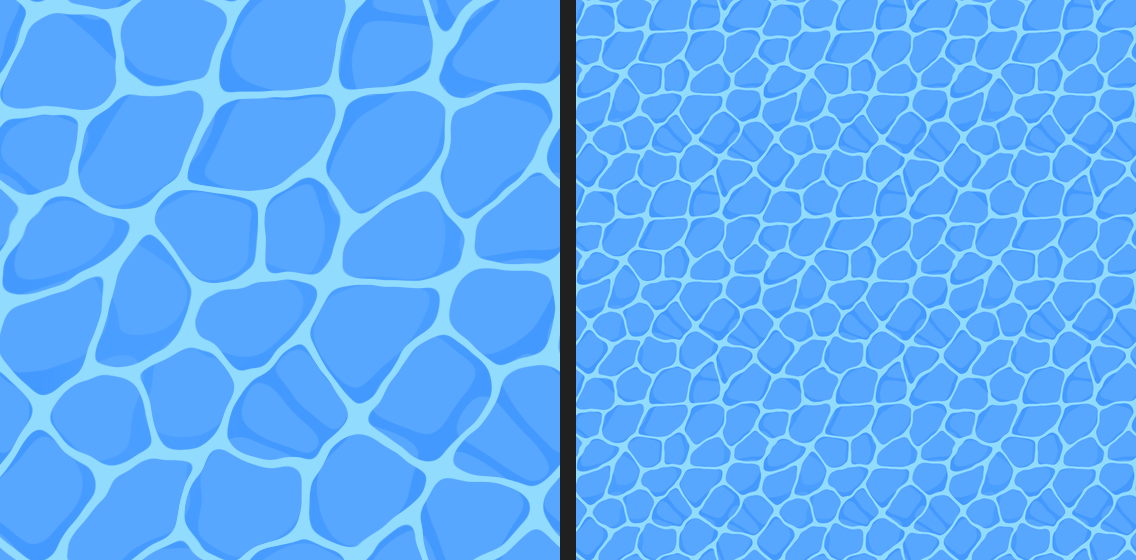
Left: one tile. Right: repeated 3 by 3.
Give the GLSL for this texture, as a Shadertoy shader.

```glsl
const vec2 GRID = vec2(5.0, 6.0);               // cells per tile
const float SCALE = 5.5;                        // mean cells per canvas side
const mat2 METRIC = mat2(1.0, -0.15, -0.15, 1.0); // stretches cells up to the right

vec2 hash2(vec2 p) {
    vec3 q = fract(p.xyx * vec3(0.1031, 0.1030, 0.0973));
    q += dot(q, q.yzx + 33.33);
    return fract((q.xx + q.yz) * q.zy);
}

vec2 wrapCell(vec2 cell, vec2 period) {
    return floor(mod(cell + 0.5, period));
}

// Wrapping value noise with two channels, centred on zero
vec2 noise2(vec2 uv, float period, float seed) {
    vec2 p = uv * period, i = floor(p), f = p - i;
    f = f * f * f * (f * (f * 6.0 - 15.0) + 10.0);
    vec2 n = vec2(period);
    vec2 a = hash2(wrapCell(i, n) + seed);
    vec2 b = hash2(wrapCell(i + vec2(1, 0), n) + seed);
    vec2 c = hash2(wrapCell(i + vec2(0, 1), n) + seed);
    vec2 d = hash2(wrapCell(i + vec2(1, 1), n) + seed);
    return mix(mix(a, b, f.x), mix(c, d, f.x), f.y) - 0.5;
}

// Vector from p to the seed of a cell, rows staggered like bricks
vec2 toSeed(vec2 cell, vec2 p) {
    vec2 jitter = 0.5 + 0.62 * (hash2(wrapCell(cell, GRID) + 17.0) - 0.5);
    jitter.x += 0.5 * mod(cell.y, 2.0) - 0.25;
    return METRIC * ((cell + jitter - p) * SCALE / GRID);
}

// Distance to the cell borders with rounded corners; some cells are split in two
float web(vec2 uv, float rounding, float splitShare) {
    vec2 p = uv * GRID, base = floor(p), home = base, nearest = vec2(9.0);
    for (int y = -2; y <= 2; y++)
    for (int x = -2; x <= 2; x++) {
        vec2 cell = base + vec2(x, y), r = toSeed(cell, p);
        if (dot(r, r) < dot(nearest, nearest)) {
            nearest = r;
            home = cell;
        }
    }
    float sum = 0.0;
    for (int y = -2; y <= 2; y++)
    for (int x = -2; x <= 2; x++) {
        if (x == 0 && y == 0) continue;
        vec2 r = toSeed(home + vec2(x, y), p);
        vec2 normal = normalize(r - nearest);
        float d = dot(0.5 * (r + nearest), normal) / length(METRIC * normal);
        sum += exp(-d / rounding);
    }
    vec2 pick = hash2(wrapCell(home, GRID) + 61.0);
    if (pick.x < splitShare) {
        float angle = 1.6 * (pick.y - 0.5);
        sum += exp(-abs(dot(nearest, vec2(sin(angle), cos(angle)))) / rounding);
    }
    return -rounding * log(sum);
}

void mainImage(out vec4 fragColor, in vec2 fragCoord) {
    vec2 uv = fragCoord / iResolution.xy;
    float blur = 0.75 * SCALE / iResolution.y;

    // Bright net of light on the surface
    vec2 wobble = 0.024 * noise2(uv, 11.0, 3.0) + 0.010 * noise2(uv, 23.0, 40.0);
    float width = 0.036 + 0.014 * noise2(uv, 9.0, 71.0).x;
    float light = 1.0 - smoothstep(-blur, blur, web(uv + wobble, 0.06, 0.0) - width);

    // Softer, drifting copy of the net as shade below it
    vec2 drift = vec2(0.0, -0.013) + 0.055 * noise2(uv, 5.0, 90.0)
               + 0.022 * noise2(uv, 12.0, 120.0);
    float shade = 1.0 - smoothstep(-blur, blur, web(uv + drift, 0.08, 0.24) - 0.042);

    vec3 water = vec3(0.34, 0.65, 1.0);
    vec3 deep = mix(vec3(0.29, 0.62, 1.0), vec3(0.265, 0.60, 1.0),
                    smoothstep(-0.3, 0.3, noise2(uv, 4.0, 150.0).x));
    vec3 color = mix(water, deep, shade);
    color = mix(color, vec3(0.57, 0.86, 1.0), light);
    fragColor = vec4(color, 1.0);
}
```
